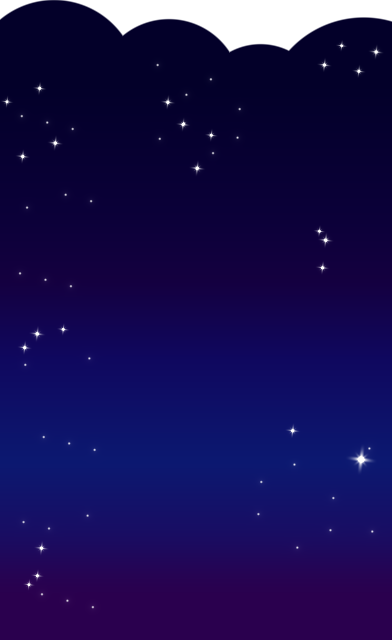
Give the GLSL for this background, as a Shadertoy shader.

```glsl
// Night sky: a banded vertical gradient under a white scalloped top edge,
// with groups of glinting stars and bands of small dots.
// Stars are scattered by a low-discrepancy sequence inside each group.

vec2 scatter(float n) {
    return 2.0 * fract(0.5 + n * vec2(0.7549, 0.5698)) - 1.0;
}

// One tapered streak along x, of unit half length
float ray(vec2 q) {
    float taper = max(0.0, 1.0 - abs(q.x));
    return taper * taper * smoothstep(0.17, 0.0, abs(q.y));
}

// Four long rays, four short diagonal rays and a soft core
float sparkle(vec2 p, float size, float angle) {
    float c = cos(angle), s = sin(angle);
    vec2 q = mat2(c, s, -s, c) * p / size;
    vec2 d = vec2(q.x + q.y, q.x - q.y) * 1.1;
    float rays = ray(q) + ray(q.yx) + 0.7 * (ray(d) + ray(d.yx));
    return rays + 0.5 * exp(-30.0 * dot(q, q)) + 0.1 * exp(-5.0 * dot(q, q));
}

vec3 skyColor(float y) {
    vec3 c = vec3(0.165, 0.0, 0.305);
    c = mix(c, vec3(0.085, 0.06, 0.40), smoothstep(0.06, 0.20, y));
    c = mix(c, vec3(0.045, 0.095, 0.44), clamp((y - 0.19) / 0.085, 0.0, 1.0));
    c = mix(c, vec3(0.06, 0.03, 0.37), clamp((y - 0.28) / 0.16, 0.0, 1.0));
    c = mix(c, vec3(0.08, 0.0, 0.25), clamp((y - 0.44) / 0.12, 0.0, 1.0));
    c = mix(c, vec3(0.04, 0.0, 0.22), clamp((y - 0.56) / 0.11, 0.0, 1.0));
    return mix(c, vec3(0.01, 0.0, 0.16), clamp((y - 0.67) / 0.20, 0.0, 1.0));
}

float disc(vec2 p, vec2 center, float radius) {
    return length(p - center) - radius;
}

// Signed distance to the sky, negative inside
float skyShape(vec2 p) {
    float d = p.y - 0.87;
    d = min(d, disc(p, vec2(0.0846, 0.8685), 0.1315));
    d = min(d, disc(p, vec2(0.2643, 0.8568), 0.1133));
    d = min(d, disc(p, vec2(0.4076, 0.8307), 0.1003));
    return min(d, disc(p, vec2(0.5690, 0.8151), 0.1576));
}

void mainImage(out vec4 fragColor, in vec2 fragCoord) {
    float px = 1.0 / iResolution.y;
    vec2 p = fragCoord * px;
    p.x *= 0.6133 * iResolution.y / iResolution.x;
    float light = 0.0;

    // Sparkle groups: center, half extent
    vec4 groups[6] = vec4[6](
        vec4(0.060, 0.820, 0.050, 0.075), vec4(0.305, 0.790, 0.045, 0.060),
        vec4(0.555, 0.900, 0.055, 0.035), vec4(0.508, 0.613, 0.010, 0.050),
        vec4(0.070, 0.480, 0.040, 0.025), vec4(0.055, 0.105, 0.013, 0.050));
    for (int g = 0; g < 6; g++) {
        int count = g < 3 ? 4 : 3;
        for (int i = 0; i < count; i++) {
            float n = float(g * 5 + i + 1);
            vec2 pos = groups[g].xy + groups[g].zw * scatter(n);
            float size = 0.010 + 0.004 * fract(n * 0.618);
            light += sparkle(p - pos, size, 0.12);
        }
    }

    // The brightest star and its companion
    light += 1.2 * sparkle(p - vec2(0.565, 0.282), 0.026, 0.12);
    light += sparkle(p - vec2(0.458, 0.327), 0.013, 0.12);

    // Dot bands: center, half extent
    vec4 bands[3] = vec4[3](
        vec4(0.100, 0.45, 0.070, 0.44), vec4(0.490, 0.23, 0.115, 0.09),
        vec4(0.290, 0.82, 0.085, 0.08));
    for (int b = 0; b < 3; b++) {
        int count = b == 0 ? 20 : 8;
        for (int i = 0; i < count; i++) {
            float n = float(b * 23 + i + 1);
            float d = disc(p, bands[b].xy + bands[b].zw * scatter(n), 0.0014);
            light += 0.85 * smoothstep(px, -px, d) + 0.06 * exp(-300.0 * max(d, 0.0));
        }
    }

    // Sky, starlight and the white scalloped edge
    vec3 color = mix(skyColor(p.y), vec3(1.0), clamp(light, 0.0, 1.0));
    color = mix(color, vec3(1.0), smoothstep(-px, px, skyShape(p)));
    fragColor = vec4(color, 1.0);
}
```
